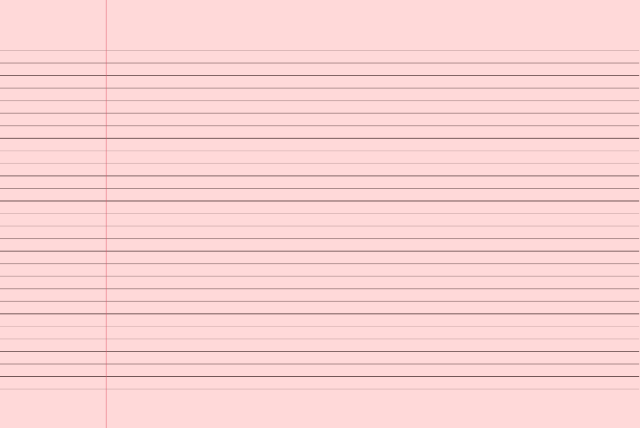
A WebGL 1 fragment shader for this pattern:

```glsl
precision highp float;
// Pink ruled notepaper with unevenly inked lines and a red margin.

uniform vec2 u_resolution;

const vec3 PAPER = vec3(1.0, 0.85, 0.85);
const vec3 INK = vec3(0.18, 0.09, 0.09);
const vec3 MARGIN_RED = vec3(0.88, 0.32, 0.40);

const float LINE_COUNT = 28.0;
const float LINE_PITCH = 0.0293;   // fraction of the height
const float FIRST_LINE = 0.118;    // measured down from the top
const float LINE_WIDTH = 0.00195;
const float INK_PERIOD = 14.0;     // lines before the inking repeats
const float MARGIN_X = 0.166;      // fraction of the width
const float LINE_END = 0.9987;

// Share of a pixel covered by a stroke at signed distance d.
float coverage(float d, float width, float pixel) {
  float upper = min(d + 0.5 * width, 0.5 * pixel);
  float lower = max(d - 0.5 * width, -0.5 * pixel);
  return clamp((upper - lower) / pixel, 0.0, 1.0);
}

// Component of v at index i, or zero when i is out of range.
float pick(vec4 v, float i) {
  vec4 offset = abs(vec4(0.0, 1.0, 2.0, 3.0) - i);
  return dot(v, 1.0 - step(0.5, offset));
}

// Ink strength of a line, cycling through faint, medium and dark.
float inkStrength(float index) {
  float i = mod(index + 0.5, INK_PERIOD) - 0.5;
  return pick(vec4(0.20, 0.45, 0.72, 0.42), i)
       + pick(vec4(0.30, 0.45, 0.42, 0.78), i - 4.0)
       + pick(vec4(0.15, 0.18, 0.70, 0.48), i - 8.0)
       + pick(vec4(0.80, 0.18, 0.0, 0.0), i - 12.0);
}

// Opacity of the ruling at a given depth below the top edge.
float ruling(float depth, float pixel) {
  float index = floor((depth - FIRST_LINE) / LINE_PITCH + 0.5);
  index = clamp(index, 0.0, LINE_COUNT - 1.0);
  float d = depth - FIRST_LINE - index * LINE_PITCH;
  return coverage(d, LINE_WIDTH, pixel) * inkStrength(index);
}

void main() {
  vec2 uv = gl_FragCoord.xy / u_resolution;
  vec2 pixel = 1.0 / u_resolution;

  // Horizontal lines stop just short of the right edge.
  float inside = clamp((LINE_END - uv.x) / pixel.x + 0.5, 0.0, 1.0);
  float ink = ruling(1.0 - uv.y, pixel.y) * inside;
  vec3 color = mix(PAPER, INK, ink);

  // The translucent margin runs over the full height.
  float aspect = u_resolution.y / u_resolution.x;
  float margin = coverage(uv.x - MARGIN_X, LINE_WIDTH * aspect, pixel.x);
  color = mix(color, MARGIN_RED, 0.55 * margin);

  gl_FragColor = vec4(color, 1.0);
}
```
